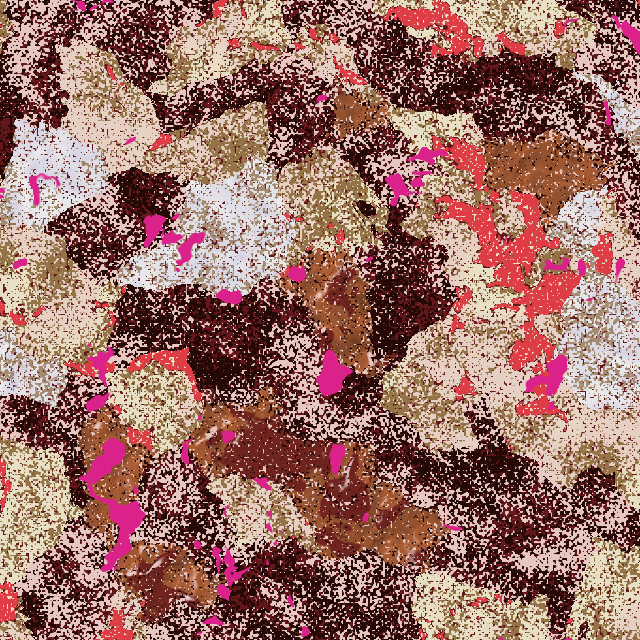
Give the GLSL for this texture, as a Shadertoy shader.

```glsl
// Draws a grainy mosaic of warped patches: speckled maroon, blotched cream, lavender and glossy brown.

const vec3 BLACK_BROWN = vec3(0.14, 0.03, 0.025);
const vec3 MAROON = vec3(0.39, 0.09, 0.10);
const vec3 PALE_PINK = vec3(0.90, 0.78, 0.76);
const vec3 CREAM = vec3(0.91, 0.88, 0.77);
const vec3 LAVENDER = vec3(0.83, 0.82, 0.88);
const vec3 OLIVE_TAN = vec3(0.58, 0.45, 0.28);
const vec3 BROWN = vec3(0.60, 0.33, 0.19);
const vec3 RED = vec3(0.87, 0.24, 0.27);
const vec3 MAGENTA = vec3(0.86, 0.13, 0.54);

const float GRAIN_SCALE = 340.0;
const float PATCH_SCALE = 7.5;

float hash(vec2 p) {
    vec3 q = fract(p.xyx * 0.1031);
    q += dot(q, q.yzx + 33.33);
    return fract((q.x + q.y) * q.z);
}

float noise(vec2 p) {
    vec2 i = floor(p), f = fract(p);
    f = f * f * (3.0 - 2.0 * f);
    float low = mix(hash(i), hash(i + vec2(1, 0)), f.x);
    float high = mix(hash(i + vec2(0, 1)), hash(i + vec2(1, 1)), f.x);
    return mix(low, high, f.y);
}

float fbm(vec2 p) {
    float sum = 0.0, amp = 0.533;
    for (int i = 0; i < 4; i++) {
        sum += amp * noise(p);
        p = mat2(1.6, 1.2, -1.2, 1.6) * p + 17.3;
        amp *= 0.5;
    }
    return sum;
}

vec2 warp(vec2 p, float scale, float amount, float seed) {
    vec2 q = p * scale + seed;
    return p + amount * (vec2(fbm(q), fbm(q + 41.7)) - 0.5);
}

// Fine speckle covering roughly the given share of the area.
float grain(vec2 p, float density, float seed) {
    float threshold = 0.5 + 0.74 * (0.5 - density);
    return smoothstep(-0.05, 0.05, noise(p * GRAIN_SCALE + seed) - threshold);
}

// Voronoi patch: x = random identity, y = distance measure to the border.
vec2 patchAt(vec2 p) {
    vec2 base = floor(p);
    float nearest = 9.0, second = 9.0, id = 0.0;
    for (int y = -1; y <= 1; y++)
    for (int x = -1; x <= 1; x++) {
        vec2 cell = base + vec2(x, y);
        vec2 center = cell + vec2(hash(cell + 3.1), hash(cell + 71.9));
        float d = length(p - center);
        if (d < nearest) {
            second = nearest;
            nearest = d;
            id = fract(dot(cell, vec2(0.755, 0.57)) + 0.5 * hash(cell + 27.0));
        } else second = min(second, d);
    }
    return vec2(id, second - nearest);
}

vec3 darkPatch(vec2 p, vec2 q) {
    float tone = fbm(q * 24.0 + 5.0);
    vec3 color = mix(BLACK_BROWN, MAROON, grain(p, 0.34 + 1.3 * (tone - 0.5), 13.0));
    float density = 0.34 + 1.5 * (fbm(q * 18.0 + 60.0) - 0.5);
    return mix(color, PALE_PINK, grain(p, density, 91.0));
}

vec3 creamPatch(vec2 p, vec2 q) {
    float tint = smoothstep(0.4, 0.65, noise(p * 9.0 + 8.0));
    float density = 0.37 + 1.8 * (fbm(q * 20.0 + 33.0) - 0.5);
    vec3 color = mix(CREAM, PALE_PINK, 0.7 * tint);
    color = mix(color, OLIVE_TAN, grain(p, density, 29.0));
    color = mix(color, MAROON, grain(p, 0.09, 57.0));
    // Red blotches with a broken dark rim.
    float blotch = fbm(q * 23.0 + 80.0) + 0.3 * (noise(p * 5.0 + 2.0) - 0.5);
    blotch += 0.05 * (noise(p * 160.0) - 0.5);
    color = mix(color, MAROON, smoothstep(0.625, 0.635, blotch) * grain(p, 0.6, 44.0));
    vec3 fill = mix(RED, CREAM, grain(p, 0.10, 77.0));
    return mix(color, fill, smoothstep(0.648, 0.66, blotch));
}

vec3 lavenderPatch(vec2 p, vec2 q) {
    float density = 0.30 + 1.4 * (fbm(q * 22.0 + 19.0) - 0.5);
    vec3 color = mix(LAVENDER, vec3(0.93), noise(q * 50.0));
    color = mix(color, mix(OLIVE_TAN, LAVENDER, 0.25), grain(p, density, 37.0));
    return mix(color, MAROON, grain(p, 0.08, 65.0));
}

vec3 brownPatch(vec2 p, vec2 q, float border) {
    float relief = fbm(q * 20.0 + 50.0);
    float slope = relief - fbm((q + vec2(-0.006, 0.008)) * 20.0 + 50.0);
    vec3 color = BROWN * (1.0 + 1.2 * slope);
    color = mix(color, MAROON, smoothstep(0.59, 0.63, relief) * 0.8);
    color = mix(color, PALE_PINK, smoothstep(0.10, 0.19, slope));
    // Speckle gathers along the rim.
    float rim = 1.0 - smoothstep(0.05, 0.28, border);
    color = mix(color, BLACK_BROWN, grain(p, 0.03 + 0.32 * rim, 23.0));
    return mix(color, PALE_PINK, grain(p, 0.04 + 0.22 * rim, 83.0));
}

void mainImage(out vec4 fragColor, in vec2 fragCoord) {
    vec2 p = fragCoord / iResolution.y + 2.0;
    vec2 q = warp(p, 11.0, 0.10, 6.0);

    // Large bends, then ragged edges.
    vec2 bent = warp(warp(p, 5.0, 0.24, 0.0), 42.0, 0.045, 9.0);
    vec2 region = patchAt(bent * PATCH_SCALE);

    vec3 color;
    if (region.x < 0.37) color = darkPatch(p, q);
    else if (region.x < 0.60) color = creamPatch(p, q);
    else if (region.x < 0.72) color = brownPatch(p, q, region.y);
    else if (region.x < 0.93) color = creamPatch(p, q);
    else color = lavenderPatch(p, q);

    // Sparse magenta flecks.
    float fleck = fbm(q * 17.0 + 120.0);
    color = mix(color, MAGENTA, smoothstep(0.755, 0.77, fleck));
    fragColor = vec4(color, 1.0);
}
```
